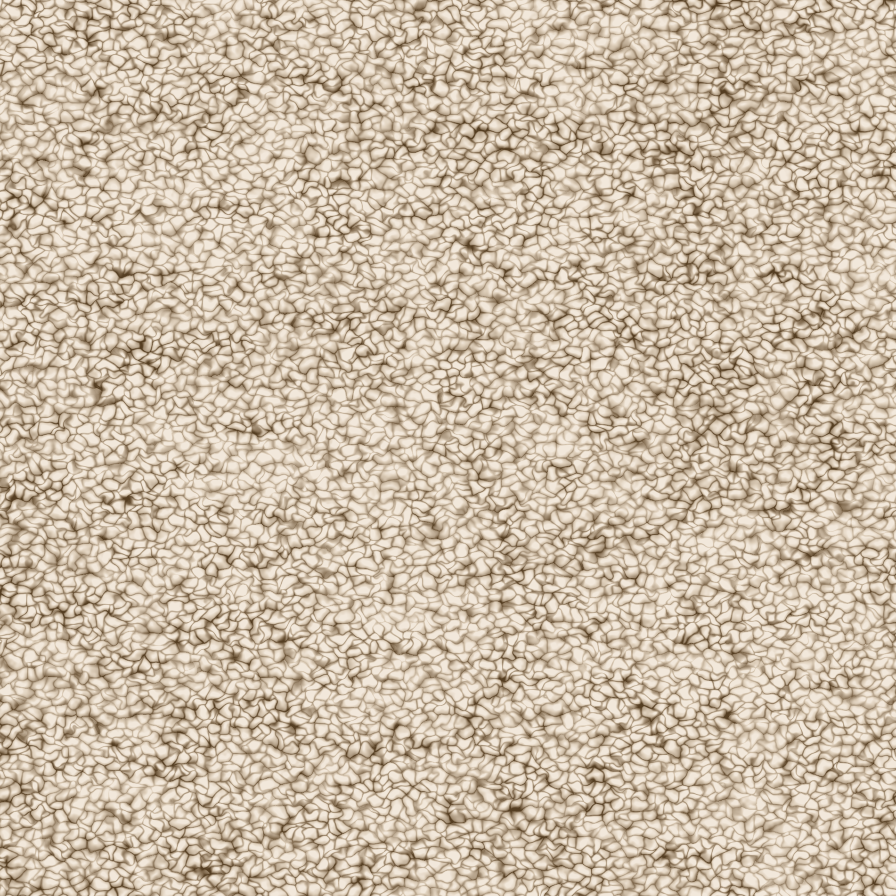
This texture is drawn by a WebGL 2 fragment shader. Its source:

```glsl
#version 300 es
precision highp float;
// Cream cut-pile carpet: small rounded yarn tufts with dark gaps between them.

#define TUFTS vec2(82.0, 95.0)   // tufts across and up the canvas
#define JITTER 0.92              // scatter of tuft centres
#define STRETCH 1.32             // length of a tuft against its width
#define TURN 1.25                // largest turn away from horizontal
#define BRIGHTNESS 6.15          // tone at a tuft crown
#define ROUNDNESS 3.5            // darkening from crown to rim
#define CREASE 1.75              // darkness of the gaps
#define CREASE_WIDTH 0.32
#define TOP_LIGHT 0.75           // light falling from above
#define TUFT_VARIATION 0.7       // tone change from tuft to tuft
#define FIBRE 0.9                // strength of the fine fibres
#define PATCHES 0.9              // strength of the broad patches

const vec3 YARN[6] = vec3[6](
    vec3(0.33, 0.24, 0.13), vec3(0.51, 0.42, 0.31), vec3(0.64, 0.56, 0.46),
    vec3(0.76, 0.69, 0.60), vec3(0.87, 0.81, 0.73), vec3(0.95, 0.91, 0.86));

uniform vec2 u_resolution;
out vec4 fragColor;

float hash(vec2 p) {
    return fract(sin(dot(p, vec2(127.1, 311.7))) * 43758.5453);
}

vec3 hash3(vec2 p) {
    return vec3(hash(p), hash(p + 17.3), hash(p + 41.9));
}

float noise(vec2 p) {
    vec2 cell = floor(p), f = fract(p);
    f = f * f * (3.0 - 2.0 * f);
    return mix(mix(hash(cell), hash(cell + vec2(1, 0)), f.x),
               mix(hash(cell + vec2(0, 1)), hash(cell + vec2(1, 1)), f.x), f.y);
}

// Tone on the yarn ramp, from 0 (deep gap) to 5 (lit crown)
float pileTone(vec2 uv) {
    // Bend the tufts so that their outlines are uneven
    vec2 warp = vec2(noise(uv * 110.0), noise(uv * 110.0 + 53.0)) - 0.5;
    vec2 p = uv * TUFTS + warp * 0.65;
    vec2 home = floor(p);

    // Nearest and second nearest tuft, each a turned ellipse
    float nearest = 9.0, second = 9.0, shade = 0.0, lift = 0.0;
    for (int y = -2; y <= 2; y++) {
        for (int x = -2; x <= 2; x++) {
            vec2 cell = home + vec2(x, y);
            vec3 rnd = hash3(cell);
            vec2 offset = p - cell - 0.5 - (rnd.xy - 0.5) * JITTER;
            float angle = (rnd.z * 2.0 - 1.0) * TURN + 0.1;
            vec2 axis = vec2(cos(angle), sin(angle));
            vec2 local = vec2(dot(offset, axis), dot(offset, vec2(-axis.y, axis.x)));
            float depth = fract(rnd.x * 7.0 + rnd.z * 5.0);
            float d = length(local * vec2(1.0 / STRETCH, STRETCH)) + 0.28 * depth;
            if (d < nearest) {
                second = nearest;
                nearest = d;
                shade = fract(rnd.y * 9.0 + rnd.z * 3.0) - 0.5;
                lift = offset.y;
            } else {
                second = min(second, d);
            }
        }
    }

    // Rounded crowns, creases of varied depth, then yarn detail
    float crease = 1.0 - smoothstep(0.0, CREASE_WIDTH, second - nearest);
    float gapDepth = CREASE * (0.45 + 1.1 * noise(uv * vec2(30.0, 42.0) + 9.0));
    float fibre = noise(uv * 235.0 + 31.0) - 0.5;
    float patches = 0.6 * noise(uv * vec2(5.0, 8.0)) + 0.4 * noise(uv * vec2(13.0, 21.0)) - 0.5;
    return BRIGHTNESS - ROUNDNESS * nearest - gapDepth * crease
         + TOP_LIGHT * lift + TUFT_VARIATION * shade
         + FIBRE * fibre + PATCHES * patches;
}

vec3 yarnColor(float tone) {
    vec3 color = YARN[0];
    for (int i = 1; i < 6; i++) {
        color = mix(color, YARN[i], clamp(tone - float(i - 1), 0.0, 1.0));
    }
    return color;
}

void main() {
    // Average four samples for smooth edges
    vec3 sum = vec3(0.0);
    for (int i = 0; i < 4; i++) {
        vec2 shift = vec2(i % 2, i / 2) * 0.5 - 0.25;
        sum += yarnColor(pileTone((gl_FragCoord.xy + shift) / u_resolution.y));
    }
    fragColor = vec4(sum * 0.25, 1.0);
}
```
